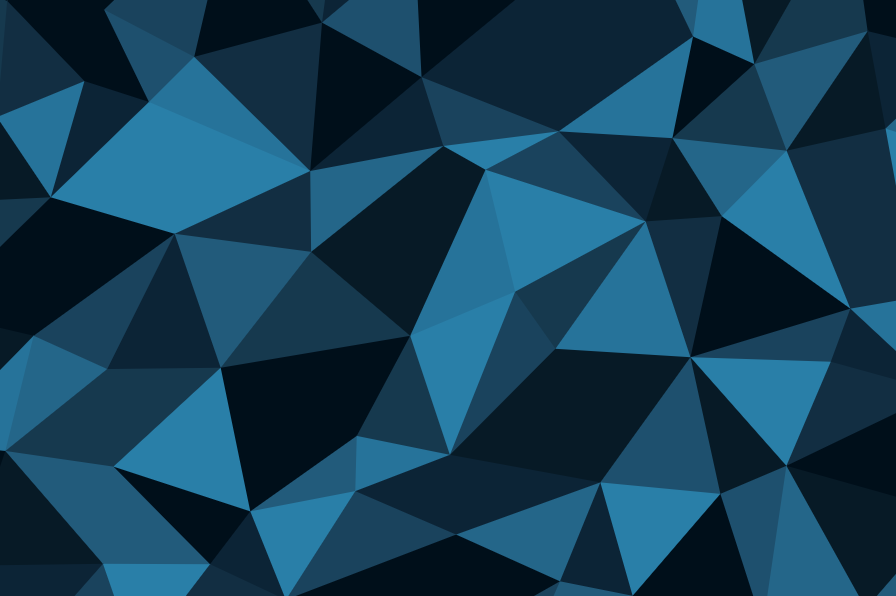
Write a Shadertoy shader that draws this background.

```glsl
#define DENSITY 5.3      // lattice cells per canvas height
#define JITTER 0.78      // vertex wander, as a share of a cell
#define TILT 0.22        // lattice rotation in radians
#define ORIGIN vec2(17.3, 8.6)
#define DARK_BIAS 1.45   // above 1 favours the dark tones
#define TONE_SPREAD 0.3  // randomness added to the even tone sequence

const int TONE_COUNT = 11;
const vec3 TONES[TONE_COUNT] = vec3[TONE_COUNT](
    vec3(0.000, 0.057, 0.103), vec3(0.027, 0.102, 0.149),
    vec3(0.047, 0.140, 0.212), vec3(0.070, 0.182, 0.259),
    vec3(0.086, 0.222, 0.306), vec3(0.102, 0.264, 0.365),
    vec3(0.118, 0.314, 0.431), vec3(0.133, 0.357, 0.484),
    vec3(0.141, 0.400, 0.537), vec3(0.150, 0.451, 0.604),
    vec3(0.161, 0.498, 0.659));

float hash(vec2 p) {
    return fract(sin(dot(p, vec2(127.1, 311.7))) * 43758.5453);
}

float cross2(vec2 a, vec2 b) {
    return a.x * b.y - a.y * b.x;
}

vec2 latticeVertex(vec2 id) {
    vec2 wander = vec2(hash(id), hash(id + 53.7)) - 0.5;
    return id + JITTER * wander;
}

// Signed distance to the line a-b, positive on its left
float edgeDistance(vec2 p, vec2 a, vec2 b) {
    return cross2(normalize(b - a), p - a);
}

// Antialiased coverage of a counter-clockwise triangle
float triangleCoverage(vec2 p, vec2 a, vec2 b, vec2 c, float pixel) {
    float d = min(edgeDistance(p, a, b),
              min(edgeDistance(p, b, c), edgeDistance(p, c, a)));
    return clamp(d / pixel + 0.5, 0.0, 1.0);
}

// True when the angles at a and c sum to more than half a turn
bool splitsAlongAC(vec2 a, vec2 b, vec2 c, vec2 d) {
    vec2 ab = b - a, ad = d - a, cb = b - c, cd = d - c;
    return cross2(ab, ad) * dot(cd, cb) + dot(ab, ad) * cross2(cd, cb) < 0.0;
}

// Evenly spread tone sequence, loosened by noise
vec3 facetTone(vec2 id, float side) {
    float noise = hash(id + 91.3 + 17.9 * side);
    float t = fract(dot(id, vec2(0.618, 0.276)) + 0.5 * side + TONE_SPREAD * noise);
    int index = int(float(TONE_COUNT) * pow(t, DARK_BIAS));
    return TONES[min(index, TONE_COUNT - 1)];
}

void mainImage(out vec4 fragColor, in vec2 fragCoord) {
    float pixel = DENSITY / iResolution.y;
    float s = sin(TILT), c = cos(TILT);
    vec2 p = mat2(c, s, -s, c) * (fragCoord * pixel) + ORIGIN;

    // Blend the facets of all nearby quads by coverage
    vec3 color = vec3(0.0);
    float total = 0.0;
    for (int y = -1; y <= 1; y++) {
        for (int x = -1; x <= 1; x++) {
            vec2 id = floor(p) + vec2(x, y);
            vec2 v00 = latticeVertex(id);
            vec2 v10 = latticeVertex(id + vec2(1.0, 0.0));
            vec2 v11 = latticeVertex(id + vec2(1.0, 1.0));
            vec2 v01 = latticeVertex(id + vec2(0.0, 1.0));

            // Cut each quad along its better-shaped diagonal
            bool rising = splitsAlongAC(v00, v10, v11, v01);
            float lower = triangleCoverage(p, v00, v10, rising ? v11 : v01, pixel);
            float upper = triangleCoverage(p, rising ? v00 : v10, v11, v01, pixel);

            color += lower * facetTone(id, 0.0) + upper * facetTone(id, 1.0);
            total += lower + upper;
        }
    }
    fragColor = vec4(color / max(total, 0.001), 1.0);
}
```
